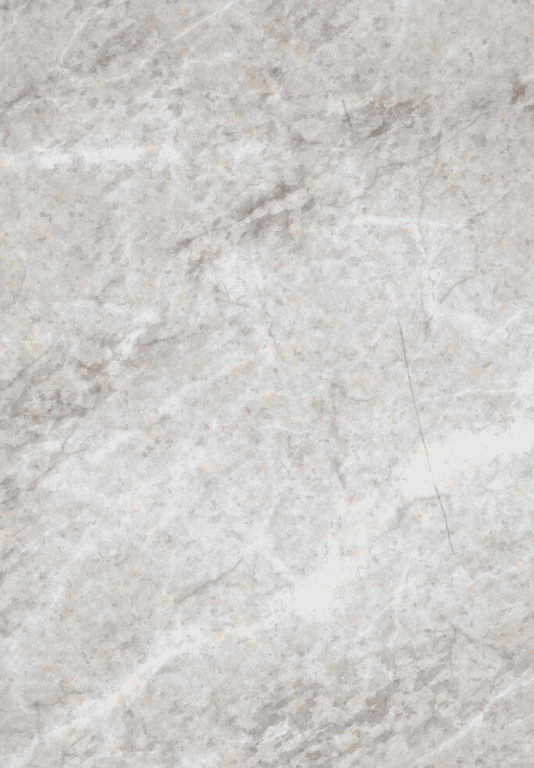
This texture is drawn by a Shadertoy shader. Its source:

```glsl
const vec3 TAUPE = vec3(0.62, 0.58, 0.56);
const vec3 PALE_STONE = vec3(0.86, 0.86, 0.85);
const vec3 RUST_TINT = vec3(0.01, -0.015, -0.04);

float hash(vec2 p) {
    vec3 q = fract(p.xyx * 0.1031);
    q += dot(q, q.yzx + 33.33);
    return fract((q.x + q.y) * q.z);
}

float noise(vec2 p) {
    vec2 cell = floor(p), f = fract(p);
    f = f * f * (3.0 - 2.0 * f);
    float low = mix(hash(cell), hash(cell + vec2(1, 0)), f.x);
    float high = mix(hash(cell + vec2(0, 1)), hash(cell + vec2(1, 1)), f.x);
    return mix(low, high, f.y);
}

float fbm(vec2 p) {
    float sum = 0.0, amplitude = 0.516;
    for (int i = 0; i < 5; i++) {
        sum += amplitude * noise(p);
        p = mat2(1.6, 1.2, -1.2, 1.6) * p + 7.3;
        amplitude *= 0.5;
    }
    return sum;
}

vec2 rotate(vec2 p, float angle) {
    float c = cos(angle), s = sin(angle);
    return vec2(c * p.x + s * p.y, c * p.y - s * p.x);
}

float segmentDistance(vec2 p, vec2 a, vec2 b) {
    vec2 pa = p - a, ba = b - a;
    return length(pa - ba * clamp(dot(pa, ba) / dot(ba, ba), 0.0, 1.0));
}

// Soft band around a segment
float streak(vec2 p, vec2 a, vec2 b, float width) {
    float d = segmentDistance(p, a, b) / width;
    return exp(-d * d);
}

// Thin line along the middle level of a slightly ragged noise
float vein(vec2 p, float width) {
    float level = 0.8 * noise(p) + 0.2 * fbm(p * 3.0 + 4.0);
    return exp(-abs(level - 0.5) / width);
}

// Noise patches above a threshold
float patches(vec2 p, float low, float high) {
    return smoothstep(low, high, fbm(p));
}

float darkZones(vec2 p) {
    float zone = streak(p, vec2(-0.05, 0.57), vec2(0.56, 1.09), 0.085);
    zone += streak(p, vec2(0.72, 1.20), vec2(1.05, 1.28), 0.08);
    zone += streak(p, vec2(0.50, 0.05), vec2(0.78, 0.15), 0.10);
    zone += 0.7 * streak(p, vec2(0.52, 1.25), vec2(0.55, 1.46), 0.025);
    zone += 0.5 * streak(p, vec2(0.02, 1.25), vec2(0.30, 1.38), 0.08);
    return min(zone, 1.0);
}

float whiteZones(vec2 p) {
    float zone = streak(p, vec2(0.0, 0.0), vec2(0.34, 0.23), 0.030);
    zone += 0.8 * streak(p, vec2(0.34, 0.23), vec2(0.60, 0.33), 0.028);
    zone += 0.7 * streak(p, vec2(0.60, 0.33), vec2(0.82, 0.55), 0.040);
    zone += streak(p, vec2(0.80, 0.56), vec2(1.05, 0.66), 0.034);
    zone += 0.9 * streak(p, vec2(-0.05, 1.12), vec2(0.26, 1.15), 0.012);
    zone += 0.9 * streak(p, vec2(0.26, 1.11), vec2(0.56, 1.19), 0.020);
    zone += streak(p, vec2(0.19, 0.74), vec2(0.27, 0.91), 0.022);
    zone += 0.8 * streak(p, vec2(0.64, 1.24), vec2(1.0, 1.31), 0.018);
    zone += 0.7 * streak(p, vec2(0.10, 0.54), vec2(0.50, 0.80), 0.012);
    return min(zone, 1.0);
}

void mainImage(out vec4 fragColor, in vec2 fragCoord) {
    vec2 p = fragCoord / iResolution.x;
    vec2 warped = p + 0.09 * (vec2(fbm(p * 6.0), fbm(p * 6.0 + 17.0)) - 0.5);
    vec2 along = rotate(warped, 0.6);
    vec2 steep = rotate(warped, 1.45);
    vec2 bedding = rotate(p, 0.6);

    // Bright middle, dim corners, cloudy stone and crisp grain
    float glow = 1.0 - smoothstep(0.15, 0.9, length((p - vec2(0.55, 0.6)) * vec2(1.0, 0.8)));
    float tone = 0.64 + 0.29 * glow;
    tone += 0.35 * (fbm(p * 4.0) - 0.5);
    tone += 0.50 * (fbm(p * 75.0) - 0.5);
    tone += 0.20 * (noise(p * 310.0) - 0.5);

    // Speckled dark bands, loose flecks and pits
    float dark = darkZones(warped) * patches(along * vec2(7.0, 12.0) + 3.0, 0.30, 0.55);
    float speckle = patches(bedding * vec2(42.0, 70.0), 0.48, 0.58);
    tone -= dark * (0.10 + 0.42 * speckle);
    float flecks = patches(bedding * vec2(32.0, 55.0) + 9.0, 0.57, 0.66);
    tone -= 0.30 * flecks * patches(p * 5.0 + 31.0, 0.42, 0.62) * (1.0 - 0.5 * glow);
    tone -= 0.25 * patches(p * 85.0 + 19.0, 0.68, 0.74);

    // Broken dark cracks
    float broken = patches(p * 9.0 + 23.0, 0.50, 0.60);
    tone -= 0.42 * broken * vein(along * vec2(4.0, 9.0) + 12.0, 0.018);
    tone -= 0.32 * broken * vein(steep * vec2(4.0, 8.0) + 41.0, 0.014);
    vec2 bent = mix(p, warped, 0.3);
    float fault = segmentDistance(bent, vec2(0.645, 1.25), vec2(0.85, 0.40));
    float faultGaps = smoothstep(0.45, 0.62, noise(vec2(p.y * 9.0, 3.0)));
    tone -= 0.38 * faultGaps * (1.0 - smoothstep(0.0008, 0.0032, fault));

    // Milky veins and pale hairlines
    float milk = patches(along * vec2(10.0, 20.0) + 5.0, 0.36, 0.60);
    tone += 0.38 * whiteZones(warped) * milk;
    float hairMask = patches(p * 4.0 + 53.0, 0.40, 0.60);
    tone += 0.28 * hairMask * vein(along * vec2(3.0, 8.0) + 2.0, 0.020);
    tone += 0.24 * (1.0 - hairMask) * vein(steep * vec2(3.0, 6.0) + 8.0, 0.016);
    tone += 0.24 * hairMask * vein(rotate(warped, 0.2) * vec2(4.0, 11.0), 0.020);
    tone += 0.18 * vein(rotate(warped, 0.9) * vec2(3.0, 10.0) + 27.0, 0.016);

    vec3 color = mix(TAUPE, PALE_STONE, clamp(tone, -0.1, 1.18));
    color += RUST_TINT * patches(p * 32.0 + 61.0, 0.66, 0.76);
    fragColor = vec4(color, 1.0);
}
```
